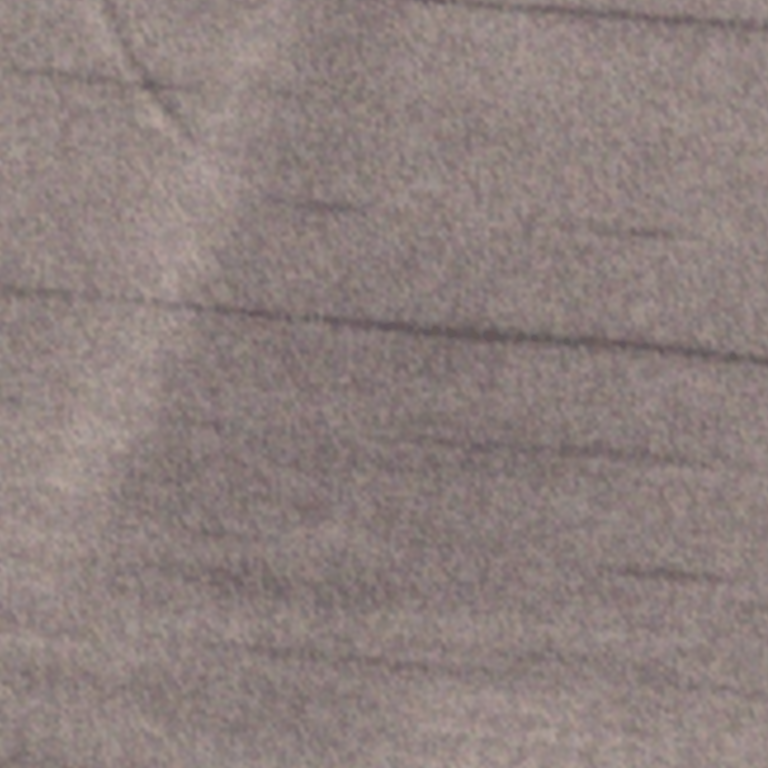
Give the GLSL for this texture, as a three.js fragment shader.

```glsl
// Draws a bare, grainy field seen from above, with faint sloping furrows and a pale worn track.
#define SOIL_DARK vec3(0.490, 0.440, 0.438)
#define SOIL_PALE vec3(0.632, 0.575, 0.557)
#define GRAIN_FREQ 125.0
#define GRAIN_AMOUNT 0.76
#define TINT_AMOUNT 0.034
#define FURROW_COUNT 7
#define FURROW_SPACING 0.145
#define FURROW_SLOPE 0.088
#define FURROW_WIDTH 0.0075
#define FURROW_DEPTH 0.85
#define GROUND_CONTRAST 1.2

varying vec2 vUv;

float hash(vec2 p) {
  vec3 q = fract(vec3(p.xyx) * 0.1031);
  q += dot(q, q.yzx + 33.33);
  return fract((q.x + q.y) * q.z);
}

float noise(vec2 p) {
  vec2 cell = floor(p);
  vec2 f = fract(p);
  f = f * f * (3.0 - 2.0 * f);
  float low = mix(hash(cell), hash(cell + vec2(1.0, 0.0)), f.x);
  float high = mix(hash(cell + vec2(0.0, 1.0)), hash(cell + vec2(1.0)), f.x);
  return mix(low, high, f.y);
}

float signedNoise(vec2 p) {
  return noise(p + 57.0) - 0.5;
}

float bump(float d, float width) {
  return exp(-d * d / (width * width));
}

// Fine grain, stretched along a steep diagonal
float grain(vec2 p) {
  vec2 slanted = vec2(dot(p, vec2(0.87, 0.5)), dot(p, vec2(-0.5, 0.87)));
  float ridges = signedNoise(slanted * GRAIN_FREQ * vec2(1.2, 0.78));
  float specks = signedNoise(p * GRAIN_FREQ * 1.3 + 200.0);
  float clumps = signedNoise(p * GRAIN_FREQ * 0.4 + 400.0);
  return ridges * 0.8 + specks * 0.6 + clumps * 0.2;
}

// Dark lines falling gently to the right: every third is long, the rest are broken
float furrows(vec2 p) {
  float total = 0.0;
  for (int i = 0; i < FURROW_COUNT; i++) {
    float id = float(i);
    float wobble = 0.01 * signedNoise(vec2(p.x * 5.0, id * 9.0));
    float height = 1.055 - FURROW_SPACING * id - FURROW_SLOPE * p.x + wobble;
    float isMain = 1.0 - step(0.5, mod(id, 3.0));
    float isLower = bump(id - 4.0, 0.4);
    float patchy = noise(vec2(p.x * 7.0 + id * 13.0, id * 5.0));
    float broken = smoothstep(0.45, 0.95, patchy) * 0.55;
    float lower = isLower * smoothstep(0.3, 0.65, p.x) * (0.3 + 0.45 * patchy);
    float longLine = (0.62 + 0.38 * patchy) * mix(0.55, 1.0, smoothstep(0.15, 0.3, p.x));
    float strength = mix(max(broken, lower), longLine, isMain);
    strength *= mix(1.0, 0.45, step(5.5, id));
    float d = p.y - height;
    total += strength * (bump(d, FURROW_WIDTH) + 0.2 * bump(d, FURROW_WIDTH * 3.5));
  }
  return total;
}

// Broad light and shade: pale strip, shaded middle, streaked lower part
float ground(vec2 p) {
  float warp = 0.05 * signedNoise(p * 9.0) + 0.03 * signedNoise(p * 24.0);
  float strip = p.x - (0.05 + 0.42 * (p.y - 0.26)) + warp;
  float pale = bump(strip, 0.06) * smoothstep(0.15, 0.4, p.y);
  vec2 offset = (p - vec2(0.44, 0.49)) / vec2(0.46, 0.25);
  float shade = exp(-dot(offset, offset)) * smoothstep(0.0, 0.08, strip);
  float upperShade = bump(p.x - 0.42, 0.13) * smoothstep(0.75, 0.92, p.y);

  vec2 along = vec2(p.x, p.y + FURROW_SLOPE * p.x);
  float streaks = signedNoise(along * vec2(3.0, 24.0))
                + 0.6 * signedNoise(along * vec2(5.0, 58.0) + 80.0);
  float streakiness = mix(0.5, 0.15, smoothstep(0.25, 0.6, p.y));
  float patches = signedNoise(p * 5.0 + 20.0) * 0.2 + signedNoise(p * 13.0) * 0.14;
  return 0.32 * pale - 0.36 * shade - 0.2 * upperShade + streakiness * streaks + patches;
}

// Curved rut with a pale bank, entering at the upper left
float rut(vec2 p) {
  float drop = 1.0 - p.y;
  float d = p.x - (0.14 + 0.3 * drop + 1.8 * drop * drop);
  float fade = 1.0 - smoothstep(0.15, 0.21, drop);
  float broken = 0.45 + 0.55 * noise(vec2(drop * 30.0, 3.0));
  return fade * (0.35 * bump(d + 0.022, 0.014) - 0.65 * broken * bump(d, 0.01));
}

void main() {
  vec2 p = vUv;
  float tone = 0.64 + GROUND_CONTRAST * ground(p) + rut(p);
  tone += GRAIN_AMOUNT * grain(p) - FURROW_DEPTH * furrows(p);
  vec3 color = mix(SOIL_DARK, SOIL_PALE, clamp(tone, -0.7, 1.5));

  // Slight colour speckle
  vec2 q = p * GRAIN_FREQ * 0.75;
  vec3 tint = vec3(signedNoise(q + 30.0), signedNoise(q + 310.0), signedNoise(q + 620.0));
  color += TINT_AMOUNT * tint;
  gl_FragColor = vec4(color, 1.0);
}
```
